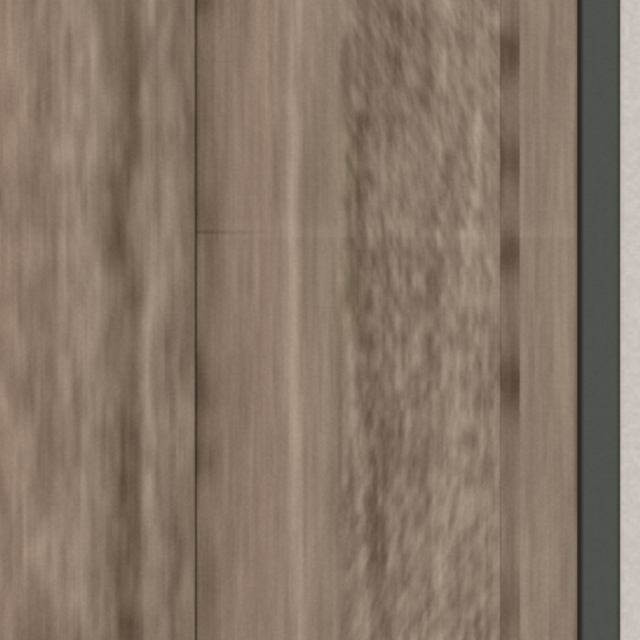
Reproduce this texture procedurally as a WebGL 1 fragment shader.

```glsl
precision highp float;
uniform vec2 u_resolution;

float hash(vec2 p) {
  return fract(sin(dot(p, vec2(127.1, 311.7))) * 43758.5453);
}

float noise(vec2 p) {
  vec2 i = floor(p), f = fract(p);
  f = f * f * (3.0 - 2.0 * f);
  return mix(mix(hash(i), hash(i + vec2(1.0, 0.0)), f.x),
             mix(hash(i + vec2(0.0, 1.0)), hash(i + vec2(1.0, 1.0)), f.x), f.y);
}

// Noise centred on zero, two octaves
float grain(vec2 p) {
  return noise(p) * 0.65 + noise(p * 2.1 + 17.3) * 0.35 - 0.5;
}

float bump(float x, float center, float width) {
  float d = (x - center) / width;
  return exp(-d * d);
}

float band(float x, float a, float b, float soft) {
  return smoothstep(a - soft, a + soft, x) * (1.0 - smoothstep(b - soft, b + soft, x));
}

float spot(vec2 p, vec2 center, vec2 size) {
  vec2 d = (p - center) / size;
  return exp(-dot(d, d));
}

vec3 wood(vec2 p, float px) {
  float wobble = 0.012 * (noise(vec2(p.x * 6.0, p.y * 9.0)) - 0.5);
  float x = p.x + wobble;
  float left = 1.0 - smoothstep(0.306 - px, 0.306 + px, p.x);
  float strip = band(p.x, 0.782, 0.812, 0.002);
  float flecked = band(x, 0.535, 0.782, 0.015);

  // Long fibres and short slanted flecks
  float tone = 0.10 * grain(vec2(x * 42.0, p.y * 3.0));
  tone += 0.08 * grain(vec2(p.x * 130.0, p.y * 7.0 + 4.0));
  float bent = p.x + 0.3 * (p.y - 0.45) * (p.y - 0.45);
  tone += (0.03 + 0.16 * flecked) * grain(vec2(bent * 95.0, p.y * 32.0));
  tone += 0.15 * left * grain(vec2(x * 48.0, p.y * 13.0));

  // Broad dark and pale bands of the left board
  tone += left * (0.055 * bump(x, 0.0, 0.035) + 0.03 * bump(x, 0.13, 0.04));
  tone -= left * (0.075 * bump(x, 0.198, 0.026) + 0.03 * bump(x, 0.045, 0.012));
  tone += left * 0.07 * bump(x, 0.232, 0.01);
  tone -= left * 0.035 * bump(x, 0.285, 0.02);
  tone += 0.08 * spot(p, vec2(0.06, 0.13), vec2(0.02, 0.08));

  // Pale streaks and dark veins of the middle board
  tone += 0.085 * bump(x, 0.459, 0.012) + 0.025 * bump(x, 0.435, 0.03);
  tone += 0.025 * bump(x, 0.505, 0.02);
  float vein = 0.545 + 0.035 * smoothstep(0.65, 0.1, p.y);
  tone += 0.05 * bump(x, vein - 0.014, 0.008);
  tone -= 0.045 * bump(x, vein + 0.015, 0.018);
  tone -= 0.03 * bump(x, 0.665, 0.01) + 0.02 * bump(x, 0.60, 0.03);
  tone += 0.035 * band(x, 0.675, 0.78, 0.01);
  tone += 0.03 * band(p.x, 0.814, 0.9, 0.004);

  // Shaded board edge with soft blots
  float edge = (1.0 - left) * (1.0 - smoothstep(0.31, 0.37, p.x));
  float blots = bump(p.y, 1.0, 0.03) + 0.6 * bump(p.y, 0.66, 0.035)
              + bump(p.y, 0.39, 0.06) + 0.9 * bump(p.y, 0.28, 0.035) + 0.6 * bump(p.y, 0.1, 0.06);
  tone -= edge * (0.045 + 0.09 * blots);

  // Narrow strip with a column of knots
  float knots = bump(p.y, 0.92, 0.04) + bump(p.y, 0.75, 0.045) + bump(p.y, 0.605, 0.04)
              + bump(p.y, 0.4, 0.045) + 0.6 * bump(p.y, 0.05, 0.05);
  tone -= strip * (0.04 + 0.12 * knots);
  tone -= 0.05 * bump(p.x, 0.782, 0.0018);

  // Faint cross joint
  float joint = band(p.x, 0.306, 0.9, 0.003);
  tone += joint * 0.02 * (smoothstep(0.625, 0.633, p.y) - smoothstep(0.633, 0.66, p.y));
  tone -= joint * (1.0 - smoothstep(0.33, 0.48, p.x)) * 0.06 * bump(p.y, 0.637, 0.004);

  vec3 color = vec3(0.53, 0.465, 0.405) + tone * vec3(1.0, 0.97, 0.93);
  color += vec3(0.012, -0.003, -0.004) * (bump(p.x, 0.0, 0.15) + bump(p.x, 0.4, 0.1));

  // Olive tint in the vein and the dark band
  float olive = bump(x, 0.543, 0.014) * (bump(p.y, 0.74, 0.07) + bump(p.y, 0.54, 0.07));
  olive += 0.4 * left * bump(x, 0.19, 0.03);
  color -= olive * vec3(0.04, 0.025, 0.045);

  // Dark seam between boards
  color *= 1.0 - 0.42 * bump(p.x, 0.306, 0.0022);
  return color;
}

void main() {
  vec2 p = gl_FragCoord.xy / u_resolution;
  float px = 1.0 / u_resolution.x;
  float fine = grain(p * 260.0);
  vec3 color = wood(p, px) + 0.035 * fine;

  // Metal frame with a dark inner gap
  vec3 metal = vec3(0.315, 0.322, 0.302) + 0.02 * fine;
  metal = mix(metal, vec3(0.17, 0.16, 0.14), 1.0 - smoothstep(0.905, 0.914, p.x));
  metal -= 0.06 * bump(p.x, 0.967, 0.003);
  color *= 1.0 - 0.2 * smoothstep(0.893, 0.903, p.x);
  color = mix(color, metal, smoothstep(0.902 - px, 0.902 + px, p.x));

  // Pale plaster wall
  vec3 wall = vec3(0.79, 0.76, 0.74) + 0.06 * grain(p * 150.0) - 0.05 * bump(p.x, 0.969, 0.004);
  color = mix(color, wall, smoothstep(0.969 - px, 0.969 + px, p.x));
  gl_FragColor = vec4(color, 1.0);
}
```
